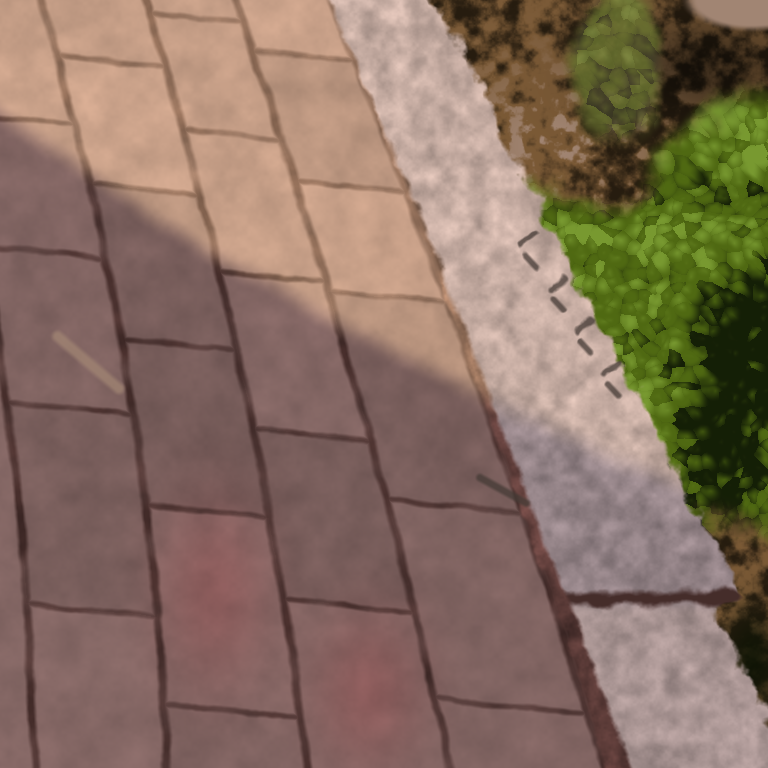
A WebGL 2 fragment shader for this texture:

```glsl
#version 300 es
precision highp float;
// Worn brick path in raking light, a granite kerb and a leafy bed.
// Curved column joints bound the bricks; noise and leaf cells add detail.
uniform vec2 u_resolution;
out vec4 outColor;

// Curves: x = a + b*t + c*t*t, with t running down the canvas.
const vec3 JOINTS[5] = vec3[5](vec3(-.09, .25, -.115), vec3(.052, .3, -.135),
  vec3(.189, .305, -.095), vec3(.306, .345, -.065), vec3(.43, .41, -.052));
const vec3 KERB_LEFT = vec3(.43, .42, -.03), KERB_RIGHT = vec3(.565, .51, 0);
const vec3 SHADOW_LINE = vec3(.15, .68, -.15);
// Cross joints, five to a column.
const float ROWS[20] = float[20](.155, .328, .532, .795, 1.1,
  .08, .247, .448, .665, .925, .023, .175, .36, .567, .79,
  .073, .243, .387, .66, .92);
const float JOINT_WIDTH = .0055;
const vec3 BRICK_LIT = vec3(.755, .605, .515);
const vec3 BRICK_SHADE = vec3(.495, .385, .375);
const vec3 BRICK_RED = vec3(.54, .34, .34);
const vec3 MORTAR_LIT = vec3(.53, .4, .32);
const vec3 MORTAR_SHADE = vec3(.27, .175, .165);
const vec3 GRANITE_LIT = vec3(.775, .675, .635);
const vec3 GRANITE_SHADE = vec3(.58, .515, .53);
const vec3 SOIL = vec3(.48, .35, .21), SOIL_DARK = vec3(.15, .11, .06);
const vec3 STONE = vec3(.63, .52, .45), TWIG = vec3(.27, .23, .21);
const vec3 LEAF = vec3(.31, .41, .07), LEAF_DARK = vec3(.08, .12, .025);
const vec3 LEAF_BRIGHT = vec3(.47, .6, .19);

float hash(vec2 p) { return fract(sin(dot(p, vec2(12.99, 78.23))) * 43758.5); }
float noise(vec2 p) {
  vec2 i = floor(p), f = fract(p);
  f *= f * (3. - 2. * f);
  return mix(mix(hash(i), hash(i + vec2(1, 0)), f.x),
             mix(hash(i + vec2(0, 1)), hash(i + 1.), f.x), f.y);
}
// Layered noise centred on zero.
float grain(vec2 p) {
  float sum = -.5, amp = .53;
  for (int i = 0; i < 4; i++, amp *= .5, p = p * 2.03 + 17.3) sum += amp * noise(p);
  return sum;
}
float curve(vec3 k, float t) { return k.x + t * (k.y + t * k.z); }
float blob(vec2 p, float x, float y, float rx, float ry) {
  vec2 d = (p - vec2(x, y)) / vec2(rx, ry);
  return exp(-dot(d, d));
}
float stroke(vec2 p, vec2 a, vec2 d, float w) {
  float along = clamp(dot(p - a, d) / dot(d, d), 0., 1.);
  return 1. - smoothstep(w * .4, w * 1.5, length(p - a - d * along));
}
// Distance to the nearest leaf centre, and its tone.
vec2 leafCell(vec2 p) {
  vec2 best = vec2(9, 0);
  for (int k = 0; k < 9; k++) {
    vec2 c = floor(p) + vec2(k % 3 - 1, k / 3 - 1);
    float d = length(p - c - vec2(hash(c), hash(c + 41.7)));
    if (d < best.x) best = vec2(d, hash(c + 9.1));
  }
  return best;
}
vec3 paving(vec2 p, float lit) {
  vec2 q = p + .009 * vec2(grain(p * 23.), grain(p * 23. + 50.));
  float side = 1., cross = 1., id = 0., g = grain(p * 34.);
  for (int i = 0; i < 5; i++) {
    float l = curve(JOINTS[i], q.y), r = curve(JOINTS[min(i + 1, 4)], q.y);
    side = min(side, abs(q.x - l));
    if (q.x < l || q.x >= r) continue;
    float y = q.y - .1 * (q.x - .5 * (l + r));
    id = float(i) * 7.;
    for (int j = i * 5; j < i * 5 + 5; j++) {
      cross = min(cross, abs(y - ROWS[j]));
      id += step(ROWS[j], y);
    }
  }
  float red = blob(p, .28, .77, .07, .12) + blob(p, .48, .9, .07, .1);
  vec3 col = mix(mix(BRICK_SHADE, BRICK_RED, .8 * red), BRICK_LIT, lit);
  col *= 1. + .12 * (hash(vec2(id, 5)) - .5) + .2 * g;
  // Worn joints, darker inside the shadow.
  float gap = max(1. - smoothstep(.25, 1.6, side / JOINT_WIDTH),
                  .85 - .85 * smoothstep(.15, 1.2, cross / JOINT_WIDTH));
  gap = min(gap * (.55 + .6 * noise(p * 31.)), 1.);
  col = mix(col, mix(MORTAR_SHADE, MORTAR_LIT, lit) * (1. + .5 * g), gap);
  return mix(col, STONE, .75 * stroke(p, vec2(.075, .438), vec2(.08, .068), .007));
}
vec3 bed(vec2 p) {
  float clump = grain(p * 16.), g = grain(p * 55.);
  vec3 col = mix(SOIL_DARK, SOIL, smoothstep(-.2, .25, g + .35 * blob(p, .7, .16, .06, .12)));
  col *= 1. - .5 * blob(p, .91, .09, .12, .07);
  float stones = smoothstep(.4, .6, blob(p, .98, 0., .1, .045));
  col = mix(col, STONE, max(stones, smoothstep(.05, .22, g) * blob(p, .72, .19, .13, .1)));
  // Rough-edged bush with a paler sprig above it.
  vec2 cell = leafCell(p * 58. + 2.5 * clump);
  float top = mix(.25, .13, smoothstep(.8, .95, p.x));
  float bush = smoothstep(-.03, .035, min(p.y - top, .69 - p.y) + .1 * clump);
  float sprig = smoothstep(.3, .6, blob(p, .805, .085, .065, .11) + .4 * clump);
  float tone = .5 + .4 * blob(p, .96, .19, .09, .1) + .3 * blob(p, .79, .32, .1, .11)
    - .48 * blob(p, .98, .51, .1, .14) + 1.1 * clump + .55 * (cell.y - .5) - .35 * (cell.x - .4);
  vec3 leaf = mix(LEAF_DARK, LEAF, smoothstep(.05, .55, tone));
  leaf = mix(leaf, LEAF_BRIGHT, smoothstep(.58, 1.05, tone));
  col = mix(mix(col, leaf, bush), mix(leaf, STONE, .3), .85 * sprig);
  return mix(col, LEAF_DARK * .6, .9 * blob(p, .98, .86, .035, .06));
}
void main() {
  vec2 p = vec2(0, 1) + vec2(1, -1) * gl_FragCoord.xy / u_resolution;
  float rough = grain(p * 38.), lower = smoothstep(.775, .8, p.y);
  float sun = curve(SHADOW_LINE, p.x) - p.y + .018 * grain(p * 14.);
  float lit = smoothstep(-.022, .022, sun);
  vec3 col = paving(p, lit);
  // Debris in the gap, then the kerb with its seam.
  float gap = p.x - curve(JOINTS[4], p.y) + .012 * rough;
  vec3 debris = mix(MORTAR_SHADE * 1.35, MORTAR_LIT * 1.15, lit) * (1. + 1.1 * rough);
  col = mix(col, debris, smoothstep(-.004, .004, gap));
  vec3 kerb = mix(GRANITE_SHADE, GRANITE_LIT, max(lit, .4 * lower)) * (1. + .45 * grain(p * 48.));
  kerb = mix(MORTAR_SHADE, kerb, smoothstep(.003, .014, abs(p.y - .779 - .02 * rough)));
  float left = p.x - curve(KERB_LEFT, p.y) + .018 * rough;
  col = mix(col, kerb, smoothstep(-.004, .005, left));
  float right = p.x - curve(KERB_RIGHT, p.y) + .045 * lower + .035 * rough;
  col = mix(col, bed(p), smoothstep(-.004, .006, right));
  // Twig with side shoots.
  float twig = stroke(p, vec2(.625, .622), vec2(.06, .033), .005);
  for (float i = 0.; i < 8.; i++) {
    vec2 node = vec2(.68, .32) + i * vec2(.018, .028) + .012 * rough;
    twig = max(twig, stroke(p, node, vec2(.018 - .032 * mod(i, 2.), -.015), .004));
  }
  outColor = vec4(mix(col, TWIG, .75 * twig), 1);
}
```
